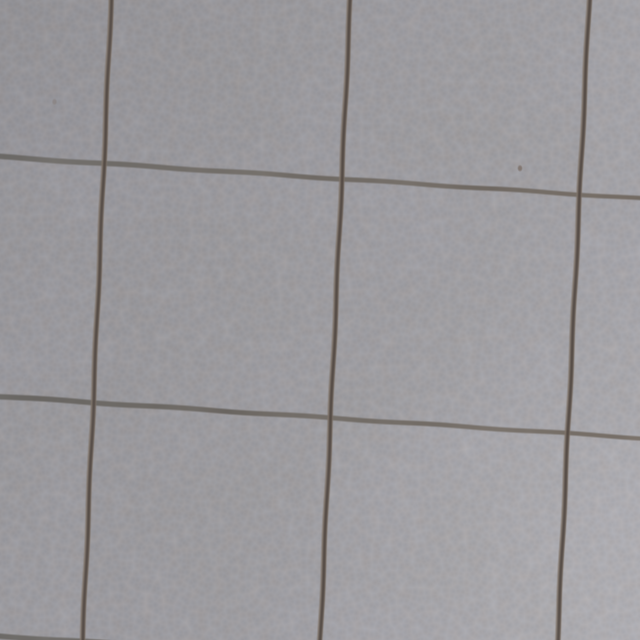
This pattern is drawn by a Shadertoy shader. Its source:

```glsl
// Pale grey square tiles with thin brown and grey joints, seen slightly askew.

vec2 hash2(vec2 p) {
    vec3 q = fract(p.xyx * vec3(0.1031, 0.1030, 0.0973));
    q += dot(q, q.yzx + 33.33);
    return fract((q.xx + q.yz) * q.zy);
}

// Distance to the nearest jittered cell point, roughly centred on zero
float cellNoise(vec2 p) {
    vec2 cell = floor(p), f = fract(p);
    float nearest = 2.0;
    for (int y = -1; y <= 1; y++)
        for (int x = -1; x <= 1; x++) {
            vec2 o = vec2(x, y);
            nearest = min(nearest, length(o + hash2(cell + o) - f));
        }
    return nearest - 0.45;
}

float layeredSines(vec2 p) {
    float sum = 0.0, amp = 0.5;
    for (int i = 0; i < 4; i++) {
        sum += amp * sin(p.x + 1.7 * sin(p.y)) * cos(p.y - 0.6 * p.x);
        p = mat2(1.6, 1.2, -1.2, 1.6) * p + 2.3;
        amp *= 0.5;
    }
    return sum;
}

// Soft-edged coverage of a joint
float band(float d, float halfWidth) {
    float soft = max(0.0021, 1.0 / iResolution.y);
    return 1.0 - smoothstep(halfWidth - soft, halfWidth + soft, abs(d));
}

void mainImage(out vec4 fragColor, in vec2 fragCoord) {
    vec2 uv = fragCoord / iResolution.xy;

    // Skewed tile grid: whole numbers fall on the joints
    vec2 grid = vec2((uv.x - 0.129 - 0.0445 * uv.y) / (0.371 + 0.0025 * uv.y),
                     (uv.y - 0.006 + 0.065 * uv.x) / 0.3745);
    vec2 joint = floor(grid + 0.5);
    vec2 d = (grid - joint) * 0.372;
    d += 0.0007 * sin(uv.yx * 31.0 + joint * 2.4);

    // Tile surface: light from the lower right, slight change per tile
    float light = 0.583 + 0.055 * uv.x + 0.022 * (1.0 - uv.y);
    light += 0.025 * smoothstep(0.6, 0.0, length(uv - vec2(1.0, 0.12)));
    light += 0.010 * (hash2(floor(grid) + 7.0).x - 0.5);
    vec3 color = light + vec3(-0.001, -0.006, 0.010);

    // Mottling and fine grain
    color += 0.010 * layeredSines(uv * 9.0) * vec3(0.6, 0.7, 1.2);
    color += 0.022 * cellNoise(uv * 48.0) + 0.030 * cellNoise(uv * 110.0 + 5.0);
    color += 0.014 * cellNoise(uv * 70.0 + 19.0) * vec3(1.0, 0.0, -1.0);

    // Two small brown specks
    for (int i = 0; i < 2; i++) {
        float k = float(i);
        vec2 speck = (uv - mix(vec2(0.085, 0.841), vec2(0.8125, 0.737), k)) * vec2(1.3, 1.0);
        color = mix(color, vec3(0.46, 0.40, 0.36),
                    (0.3 + 0.4 * k) * smoothstep(0.0065, 0.002, length(speck)));
    }

    // Horizontal joints: grey, thinner and tanner to the right
    float wear = layeredSines(vec2(uv.x * 14.0, joint.y * 3.1));
    vec3 greyGrout = mix(vec3(0.41, 0.40, 0.385), vec3(0.45, 0.415, 0.38), uv.x) + 0.04 * wear;
    color = mix(color, greyGrout, 0.92 * band(d.y, 0.0042 - 0.0009 * uv.x));

    // Vertical joints: tan rim with a dark core of uneven depth
    wear = layeredSines(vec2(joint.x * 2.7, uv.y * 11.0));
    color = mix(color, vec3(0.50, 0.455, 0.415), 0.9 * band(d.x, 0.0042));
    color = mix(color, vec3(0.31, 0.275, 0.255) + 0.06 * wear,
                (0.85 + 0.2 * wear) * band(d.x - 0.0006, 0.0023));

    fragColor = vec4(clamp(color, 0.0, 1.0), 1.0);
}
```
